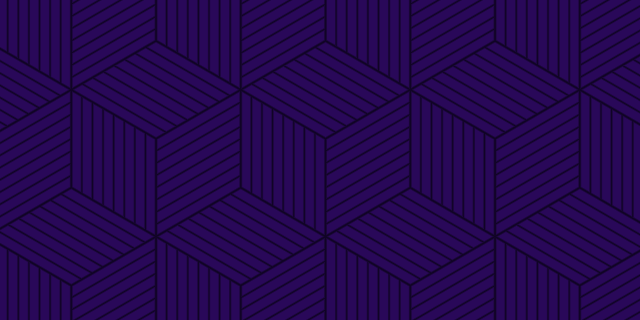
Reproduce this pattern procedurally as a Shadertoy shader.

```glsl
const vec3 FACE_COLOR = vec3(0.160, 0.030, 0.350);
const vec3 LINE_COLOR = vec3(0.064, 0.016, 0.145);
const float CUBE_WIDTH = 0.5297;               // in canvas heights
const vec2 CUBE_CENTER = vec2(0.4876, 0.5665); // in canvas heights
const float STRIPS = 8.0;                      // strips on each face
const float STRIP_LINE_WIDTH = 0.0102;         // in cube widths
const float OUTLINE_WIDTH = 0.0135;            // in cube widths
const float EDGE_SOFTNESS = 1.25;              // in pixels of a 256 high canvas
const vec2 CELL = vec2(1.0, 1.7320508);        // two staggered rows of cubes

// Offset from the nearest cube center on the hexagonal lattice
vec2 nearestCube(vec2 p) {
    vec2 evenRow = mod(p + 0.5 * CELL, CELL) - 0.5 * CELL;
    vec2 oddRow = mod(p, CELL) - 0.5 * CELL;
    return dot(evenRow, evenRow) < dot(oddRow, oddRow) ? evenRow : oddRow;
}

// Distance to the nearest multiple of a spacing
float repeatedLine(float x, float spacing) {
    return abs(x - spacing * round(x / spacing));
}

// x measures across the strips of a face, y between its other two edges
vec2 faceCoords(vec2 q) {
    float across = q.x;
    float falling = dot(q, vec2(0.5, 0.8660254));
    float rising = dot(q, vec2(-0.5, 0.8660254));
    if (across < 0.0 && falling < 0.0) return vec2(across, falling); // left
    if (falling > 0.0 && rising > 0.0) return vec2(falling, rising); // top
    return vec2(rising, across);                                     // right
}

void mainImage(out vec4 fragColor, in vec2 fragCoord) {
    vec2 p = (fragCoord / iResolution.y - CUBE_CENTER) / CUBE_WIDTH;
    float softness = EDGE_SOFTNESS / (256.0 * CUBE_WIDTH);

    // Signed distances to the strip lines and the heavier face outlines
    vec2 face = faceCoords(nearestCube(p));
    float strip = repeatedLine(face.x, 0.5 / STRIPS) - 0.5 * STRIP_LINE_WIDTH;
    float outline = min(repeatedLine(face.x, 0.5), repeatedLine(face.y, 0.5));
    float dist = min(strip, outline - 0.5 * OUTLINE_WIDTH);

    float ink = clamp(0.5 - dist / softness, 0.0, 1.0);
    fragColor = vec4(mix(FACE_COLOR, LINE_COLOR, ink), 1.0);
}
```
